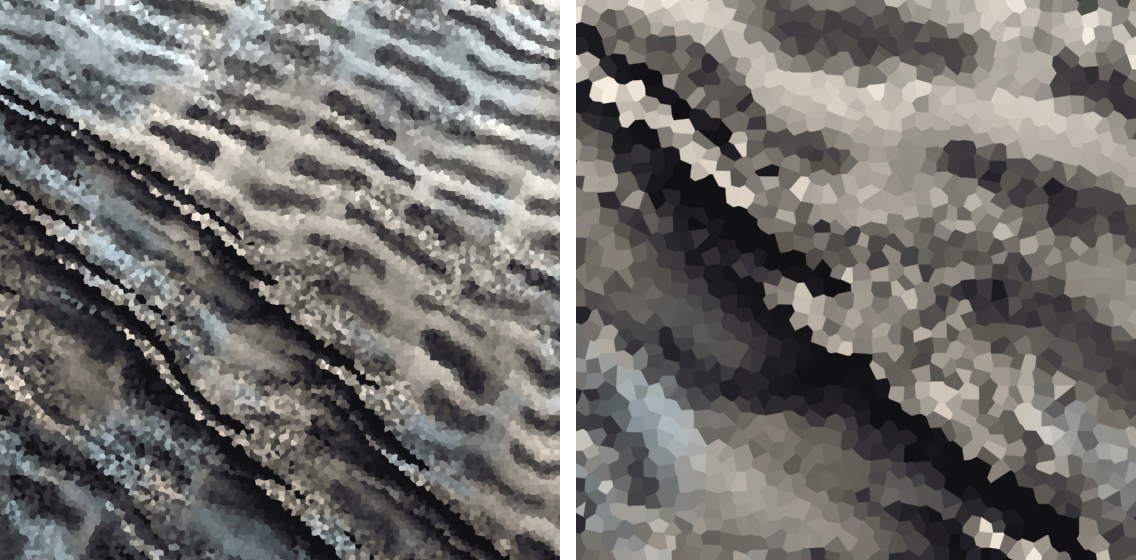
Left: the whole. Right: its middle third, enlarged.
Give the GLSL for this texture, as a Shadertoy shader.

```glsl
// Overlapping iridescent plumage: rows of dark barbs between pale plates, swept
// down to the right, with shadowed feather rims. The smooth tone field is sampled
// once per Voronoi seed, so the surface breaks into small flat facets.

#define FACETS 112.0      // facets across the canvas
#define BARB_COUNT 4.3    // barbs along the canvas in each row
#define WARP 0.065        // waviness of the rows
#define FEATHER_STEP 0.29 // spacing of the large feather rims
#define JAG 0.09          // staircase depth of the rims
#define GRAIN 0.46        // facet contrast in rough areas
#define SHADOW 0.86       // depth of shade under each rim
#define DARK_TONE 0.115
#define COOL vec3(0.87, 1.01, 1.09)
#define WARM vec3(1.08, 1.00, 0.90)
#define INK vec3(0.98, 0.94, 1.10)

float hash12(vec2 p) {
    vec3 q = fract(vec3(p.xyx) * 0.1031);
    q += dot(q, q.yzx + 33.33);
    return fract((q.x + q.y) * q.z);
}

vec2 hash22(vec2 p) {
    return vec2(hash12(p + 17.3), hash12(p + 71.9));
}

float noise(vec2 p) {
    vec2 i = floor(p), f = fract(p);
    f = f * f * (3.0 - 2.0 * f);
    return mix(mix(hash12(i), hash12(i + vec2(1, 0)), f.x),
               mix(hash12(i + vec2(0, 1)), hash12(i + vec2(1, 1)), f.x), f.y);
}

float fbm(vec2 p) {
    return 0.55 * noise(p) + 0.3 * noise(p * 2.1 + 5.7) + 0.15 * noise(p * 4.3 + 11.2);
}

vec3 plumage(vec2 p) {
    // Curved coordinates: rows flatten and narrow toward the upper right
    float across = 0.9 * p.y + 0.2 * p.y * p.y + 0.7 * p.x - 0.125 * p.x * p.x;
    across += WARP * (fbm(p * 5.0 + 3.0) - 0.5) * 2.0;
    float along = p.x - 0.5 * p.y;
    float rows = across * (8.6 + 1.8 * across) + 20.0;
    float row = floor(rows), t = fract(rows);

    // One dark barb per cell, of random length, width and strength
    float s = along * BARB_COUNT + 9.0 * hash12(vec2(row, 4.0)) + 20.0;
    vec2 id = vec2(floor(s), row);
    vec2 size = mix(vec2(0.20, 0.15), vec2(0.46, 0.29), hash22(id));
    float reach = max(abs(fract(s) - 0.5) - size.x, 0.0) * 3.0;
    float middle = 0.36 + 0.12 * (noise(p * 14.0) - 0.5);
    float d = length(vec2(reach, t - middle)) - size.y;
    d += 0.16 * (noise(p * 38.0) - 0.5);
    float barb = 1.0 - smoothstep(-0.13, 0.13, d);
    barb *= mix(0.65, 1.0, hash12(id + 31.0));

    // Large feather rims, stepped by the rows
    float sweep = p.x + 0.75 * p.y + 1.2 * pow(max(p.y - 0.4, 0.0), 2.0);
    sweep += JAG * (t - 0.5) + 0.08 * (noise(p * 6.0 + 40.0) - 0.5);
    float f = fract((sweep - 0.3) / FEATHER_STEP + 4.0);
    float inner = smoothstep(0.18, 0.45, sweep);
    float shade = smoothstep(0.52, 0.96, f) * inner * (1.0 - smoothstep(0.9, 0.98, sweep));
    float rim = (1.0 - smoothstep(0.05, 0.42, f)) * smoothstep(0.25, 0.31, sweep)
              * (1.0 - smoothstep(1.0, 1.3, sweep));

    // Pale plates, brighter toward the upper right
    float light = smoothstep(0.25, 1.35, 0.4 * p.x + p.y);
    float tone = mix(0.47, 0.83, light) + 0.24 * (hash12(id + 57.0) - 0.5);
    tone += 0.13 * smoothstep(0.5, 0.85, t) - 0.06;
    tone += 0.34 * (fbm(p * 9.0 + 20.0) - 0.5);
    tone = mix(tone, 0.60 + 0.1 * light, rim * 0.6);

    // Rough texture in streaks and along the rims
    float streaks = noise(vec2(along * 9.0, rows * 1.3) + 60.0);
    float rough = clamp(smoothstep(0.4, 0.75, streaks) * 0.7 + rim * 0.8, 0.0, 1.0);
    tone = mix(tone, tone * 0.82, rough * (1.0 - rim));

    // Barbs, shade and the jitter of single facets
    float ink = DARK_TONE + 0.11 * light;
    tone = mix(tone, ink, barb * (1.0 - 0.45 * rim));
    tone *= 1.0 - SHADOW * shade;
    float jitter = hash12(floor(p * FACETS) + 200.0) - 0.5;
    tone += jitter * (0.07 + GRAIN * rough * (1.0 - 0.6 * barb)) * (1.0 - 0.75 * shade);
    tone = clamp(tone, 0.07, 0.97);

    // Cool sheen on plates, warm rims, violet darks
    float hue = smoothstep(0.32, 0.68, fbm(p * 5.5 + 80.0) + 0.12 * rim);
    vec3 tint = mix(COOL, WARM, hue);
    tint = mix(tint, vec3(1.0, 1.01, 1.0), 0.25 + 0.45 * light);
    tint = mix(INK, tint, smoothstep(0.1, 0.35, tone));
    return clamp(tone * tint, 0.0, 1.0);
}

void mainImage(out vec4 fragColor, in vec2 fragCoord) {
    vec2 p = fragCoord / iResolution.y;
    vec2 g = p * FACETS, base = floor(g);

    // Two nearest facet seeds
    vec2 near = vec2(0.0), next = vec2(0.0);
    float d1 = 1e5, d2 = 1e5;
    for (int j = -1; j <= 1; j++)
    for (int i = -1; i <= 1; i++) {
        vec2 c = base + vec2(i, j);
        vec2 seed = c + 0.06 + 0.88 * hash22(c);
        float d = dot(seed - g, seed - g);
        if (d < d1) { d2 = d1; next = near; d1 = d; near = seed; }
        else if (d < d2) { d2 = d; next = seed; }
    }

    // Smooth the border by its exact distance in pixels
    float border = (d2 - d1) / (2.0 * max(distance(near, next), 0.01));
    float own = clamp(0.5 + border * iResolution.y / FACETS / 1.4, 0.5, 1.0);
    vec3 color = mix(plumage(next / FACETS), plumage(near / FACETS), own);
    fragColor = vec4(color, 1.0);
}
```
